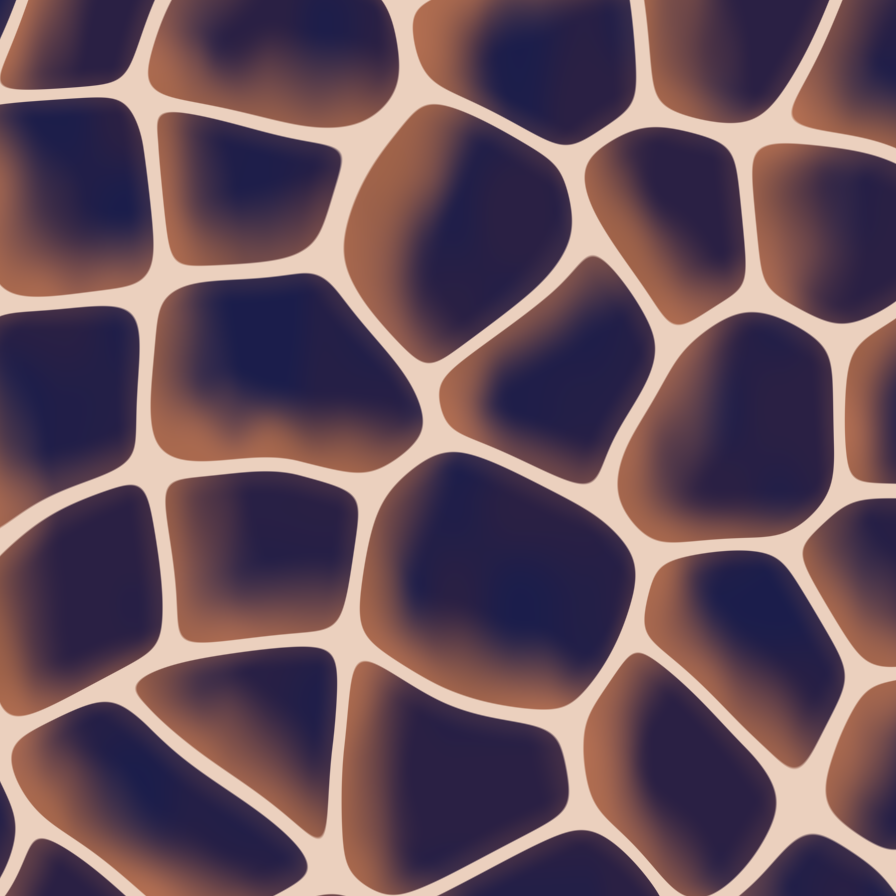
This pattern is drawn by a Shadertoy shader. Its source:

```glsl
const float CELLS = 4.6;          // cells across the canvas height
const float JITTER = 0.78;        // scatter of the cell centres
const float WARP = 0.13;          // bend of the seams
const float WARP_SCALE = 1.3;
const float SEAM = 0.034;         // half width of a seam, in cells
const float ROUNDING = 0.055;     // softness of the cell corners
const float GLOW_WIDE = 0.46;     // reach of the rim glow on the lit side
const float GLOW_THIN = 0.13;     // reach on the far side
const float GLOW_FAR = 0.2;       // strength on the far side
const float BRUSH = 0.12;         // unevenness of the glow

const vec3 CREAM = vec3(0.922, 0.815, 0.745);
const vec3 CLAY = vec3(0.67, 0.415, 0.305);
const vec3 NAVY = vec3(0.105, 0.115, 0.295);
const vec3 AUBERGINE = vec3(0.165, 0.125, 0.265);

vec2 hash22(vec2 p) {
    vec3 q = fract(vec3(p.xyx) * vec3(0.1031, 0.1030, 0.0973));
    q += dot(q, q.yzx + 33.33);
    return fract((q.xx + q.yz) * q.zy);
}

float valueNoise(vec2 p) {
    vec2 i = floor(p), f = fract(p);
    f = f * f * (3.0 - 2.0 * f);
    float low = mix(hash22(i).x, hash22(i + vec2(1, 0)).x, f.x);
    float high = mix(hash22(i + vec2(0, 1)).x, hash22(i + vec2(1, 1)).x, f.x);
    return mix(low, high, f.y);
}

vec2 cellCentre(vec2 id) {
    return id + 0.5 + JITTER * (hash22(id + 40.0) - 0.5);
}

vec2 nearestCell(vec2 p) {
    vec2 base = floor(p), nearest = base;
    float best = 1e3;
    for (int y = -2; y <= 2; y++)
    for (int x = -2; x <= 2; x++) {
        vec2 id = base + vec2(x, y);
        vec2 toCentre = cellCentre(id) - p;
        float d = dot(toCentre, toCentre);
        if (d < best) { best = d; nearest = id; }
    }
    return nearest;
}

// x: rounded distance to the cell border, y: rim glow
vec2 cellShape(vec2 p, vec2 id, float brush) {
    vec2 centre = cellCentre(id);
    vec2 lit = normalize(vec2(-1.0, 1.5 * hash22(id + 7.0).x - 1.0));
    float sum = 0.0, shade = 1.0;
    for (int y = -2; y <= 2; y++)
    for (int x = -2; x <= 2; x++) {
        if (x == 0 && y == 0) continue;
        vec2 other = cellCentre(id + vec2(x, y));
        vec2 normal = normalize(other - centre);
        float d = dot(0.5 * (centre + other) - p, normal);
        sum += exp(-d / ROUNDING);

        float facing = smoothstep(-0.1, 0.95, dot(normal, lit));
        float reach = mix(GLOW_THIN, GLOW_WIDE, facing);
        float fade = smoothstep(-0.15, 1.0, (d - SEAM) / reach + brush * facing);
        shade *= 1.0 - mix(GLOW_FAR, 1.0, facing) * (1.0 - fade);
    }
    return vec2(-ROUNDING * log(sum), 1.0 - shade);
}

void mainImage(out vec4 fragColor, in vec2 fragCoord) {
    vec2 p = fragCoord / iResolution.y * CELLS;
    float pixel = CELLS / iResolution.y;

    // Bend the plane so that the seams curve
    vec2 q = p * WARP_SCALE;
    vec2 bend = vec2(valueNoise(q), valueNoise(q + 17.0)) - 0.5;
    vec2 warped = p + 2.0 * WARP * bend;

    // Painted cell: dark body with a warm rim
    vec2 id = nearestCell(warped);
    float brush = BRUSH * 2.0 * (valueNoise(p * vec2(5.0, 3.0) + 9.0) - 0.5);
    vec2 shape = cellShape(warped, id, brush);
    float wash = 0.6 * valueNoise(p * vec2(3.0, 2.0) + 60.0) + 0.4 * hash22(id + 90.0).y;
    vec3 body = mix(NAVY, AUBERGINE, smoothstep(0.2, 0.7, wash));
    vec3 rim = CLAY * (0.93 + 0.14 * valueNoise(p * 2.5 + 30.0));
    vec3 colour = mix(body, rim, shape.y);

    // Pale seams
    float inside = smoothstep(-pixel, pixel, shape.x - SEAM);
    fragColor = vec4(mix(CREAM, colour, inside), 1.0);
}
```
